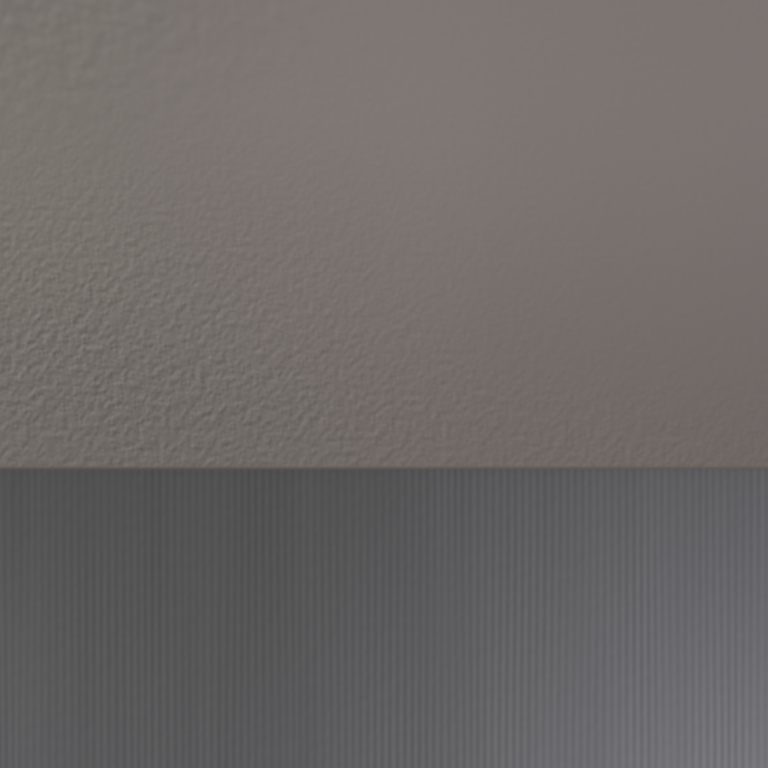
A three.js fragment shader for this texture:

```glsl
// A matte, warm grey wall above a cool grey ribbed panel, split by a level edge.
// Broad gradients give the lighting; embossed value noise gives the plaster grain,
// and a slightly uneven sine wave gives the fine vertical ribs.

varying vec2 vUv;

const float EDGE_Y = 0.3906;
const float EDGE_SOFT = 0.0014;
const float RIB_COUNT = 104.0;
const float RIB_DEPTH = 0.018;
const float GRAIN_SCALE = 150.0;
const float GRAIN_DEPTH = 0.115;
const vec2 LIGHT_STEP = vec2(-0.38, 0.42);

const vec3 WALL_TOP_LEFT = vec3(0.470, 0.448, 0.430);
const vec3 WALL_TOP_RIGHT = vec3(0.482, 0.452, 0.442);
const vec3 WALL_LOW_LEFT = vec3(0.435, 0.415, 0.397);
const vec3 WALL_LOW_RIGHT = vec3(0.435, 0.405, 0.395);
const vec3 WALL_SHEEN = vec3(0.022, 0.019, 0.018);
const vec3 PANEL_TOP_LEFT = vec3(0.318, 0.316, 0.318);
const vec3 PANEL_TOP_RIGHT = vec3(0.375, 0.375, 0.387);
const vec3 PANEL_LOW_LEFT = vec3(0.350, 0.349, 0.355);
const vec3 PANEL_LOW_RIGHT = vec3(0.460, 0.459, 0.477);
const vec3 LIP_COLOR = vec3(0.385, 0.350, 0.325);

float hash(vec2 p) {
  vec3 q = fract(vec3(p.xyx) * 0.1031);
  q += dot(q, q.yzx + 33.33);
  return fract((q.x + q.y) * q.z);
}

float noise(vec2 p) {
  vec2 i = floor(p);
  vec2 f = fract(p);
  f = f * f * (3.0 - 2.0 * f);
  float low = mix(hash(i), hash(i + vec2(1.0, 0.0)), f.x);
  float high = mix(hash(i + vec2(0.0, 1.0)), hash(i + vec2(1.0, 1.0)), f.x);
  return mix(low, high, f.y);
}

float relief(vec2 p) {
  mat2 turn = mat2(0.8, 0.6, -0.6, 0.8);
  return 0.65 * noise(p) + 0.35 * noise(turn * p * 1.7 + 17.0);
}

// Height difference toward the light, shading each bump on one side.
float emboss(vec2 p) {
  return relief(p) - relief(p + LIGHT_STEP);
}

float blob(vec2 p, vec2 center, vec2 radius) {
  vec2 d = (p - center) / radius;
  return exp(-dot(d, d));
}

vec3 wall(vec2 p) {
  float h = smoothstep(EDGE_Y - 0.05, 0.92, p.y);
  vec3 color = mix(mix(WALL_LOW_LEFT, WALL_LOW_RIGHT, p.x),
                   mix(WALL_TOP_LEFT, WALL_TOP_RIGHT, p.x), h);
  color += WALL_SHEEN * blob(p, vec2(0.50, 0.82), vec2(0.30, 0.32));
  color += WALL_SHEEN * 0.7 * blob(p, vec2(0.0, 0.72), vec2(0.20, 0.20));

  // Grain is roughest at lower left and fades out toward upper right.
  float rough = 0.90 * blob(p, vec2(0.03, 0.57), vec2(0.42, 0.20));
  rough += 0.42 * blob(p, vec2(0.32, 0.43), vec2(0.38, 0.12));
  rough += 0.28 * blob(p, vec2(0.85, 0.40), vec2(0.30, 0.08));
  rough += 0.06;
  color += GRAIN_DEPTH * rough * emboss(p * GRAIN_SCALE);

  // Broader, softer ripples in the upper left corner.
  float ripple = blob(p, vec2(0.0, 1.0), vec2(0.32, 0.16));
  color += 0.06 * ripple * emboss(p * 70.0 + 40.0);

  float patches = noise(p * vec2(9.0, 7.0)) - 0.5;
  return color + 0.005 * patches;
}

vec3 panel(vec2 p) {
  float h = p.y / EDGE_Y;
  float across = smoothstep(0.25, 1.05, p.x);
  vec3 color = mix(mix(PANEL_LOW_LEFT, PANEL_LOW_RIGHT, across),
                   mix(PANEL_TOP_LEFT, PANEL_TOP_RIGHT, across), h);
  color += 0.018 * blob(p, vec2(0.0, 0.12), vec2(0.10, 0.22));

  // Ribs wander in strength from one to the next.
  float wobble = 0.35 * (noise(vec2(p.x * 30.0, p.y * 3.0)) - 0.5);
  float wave = sin(6.28318 * (p.x * RIB_COUNT + wobble));
  float strength = mix(0.45, 1.15, noise(vec2(p.x * 24.0, p.y * 5.0 + 3.0)));
  strength *= mix(0.8, 1.2, across) * mix(1.1, 0.8, h);
  color += RIB_DEPTH * strength * wave;

  float streak = noise(vec2(p.x * 45.0, p.y * 3.0)) - 0.5;
  color += 0.010 * streak;
  color += 0.012 * emboss(p * vec2(130.0, 100.0) + 9.0);

  // Contact shadow beneath the lip.
  color -= 0.020 * exp(-max(EDGE_Y - p.y, 0.0) / 0.007);
  return color;
}

void main() {
  float above = smoothstep(EDGE_Y - EDGE_SOFT, EDGE_Y + EDGE_SOFT, vUv.y);
  vec3 color = mix(panel(vUv), wall(vUv), above);
  float offset = (vUv.y - EDGE_Y) / 0.0025;
  float lip = exp(-offset * offset);
  color = mix(color, LIP_COLOR, 0.65 * lip);
  gl_FragColor = vec4(color, 1.0);
}
```
